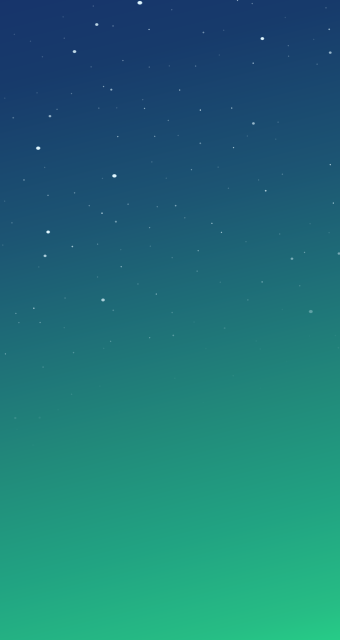
A Shadertoy shader for this background:

```glsl
// Night sky: a tilted blue to green gradient with small stars scattered over the upper part.

const float TILT = 0.13;             // how far the gradient drops from left to right
const float STAR_CELL = 0.042;       // star grid spacing, in canvas heights
const float STAR_CHANCE = 0.78;      // share of cells that hold a star
const float STAR_RADIUS = 0.0009;    // smallest star
const float STAR_GROWTH = 0.0019;    // extra radius of the largest star
const float FADE_START = 0.34;       // gradient depth where the stars thin out
const float FADE_END = 0.66;         // gradient depth where they are gone
const vec3 STAR_COLOR = vec3(0.88, 0.97, 1.0);

const int STOP_COUNT = 8;
const float STOP_DEPTH[STOP_COUNT] = float[](0.0, 0.12, 0.33, 0.50, 0.65, 0.81, 0.95, 1.0);
const vec3 STOP_COLOR[STOP_COUNT] = vec3[](
    vec3(0.09, 0.205, 0.42), vec3(0.09, 0.23, 0.42),
    vec3(0.11, 0.33, 0.45), vec3(0.12, 0.44, 0.47),
    vec3(0.13, 0.54, 0.48), vec3(0.13, 0.64, 0.51),
    vec3(0.15, 0.74, 0.52), vec3(0.15, 0.80, 0.53));

vec3 hash3(vec2 cell) {
    vec3 q = fract(cell.xyx * vec3(0.1031, 0.1030, 0.0973));
    q += dot(q, q.yxz + 33.33);
    return fract((q.xxy + q.yzz) * q.zyx);
}

// Depth along the tilted axis: 0 at the top left, 1 at the bottom right
float skyDepth(vec2 uv) {
    return (1.0 - uv.y + TILT * uv.x) / (1.0 + TILT);
}

vec3 skyColor(float depth) {
    vec3 color = STOP_COLOR[0];
    for (int i = 1; i < STOP_COUNT; i++) {
        float blend = (depth - STOP_DEPTH[i - 1]) / (STOP_DEPTH[i] - STOP_DEPTH[i - 1]);
        color = mix(color, STOP_COLOR[i], clamp(blend, 0.0, 1.0));
    }
    return color;
}

// One jittered star per cell, kept clear of the cell border
float starField(vec2 p, float pixel) {
    vec2 cell = floor(p / STAR_CELL);
    vec3 place = hash3(cell + 17.0);
    vec3 look = hash3(cell + 71.0);

    vec2 center = (cell + mix(vec2(0.1), vec2(0.9), place.xy)) * STAR_CELL;
    float size = pow(look.x, 9.0);
    float radius = STAR_RADIUS + STAR_GROWTH * size;
    vec2 offset = (p - center) * vec2(1.0 - 0.25 * size, 1.0);
    float disc = 1.0 - smoothstep(radius - pixel, radius + pixel, length(offset));

    float brightness = mix(0.15, 0.85, look.y * look.y) + size;
    return disc * min(brightness, 1.0) * step(place.z, STAR_CHANCE);
}

void mainImage(out vec4 fragColor, in vec2 fragCoord) {
    vec2 uv = fragCoord / iResolution.xy;
    vec2 p = fragCoord / iResolution.y;
    float depth = skyDepth(uv);

    float stars = starField(p, 0.7 / iResolution.y);
    stars *= 1.0 - smoothstep(FADE_START, FADE_END, depth);

    fragColor = vec4(mix(skyColor(depth), STAR_COLOR, stars), 1.0);
}
```
